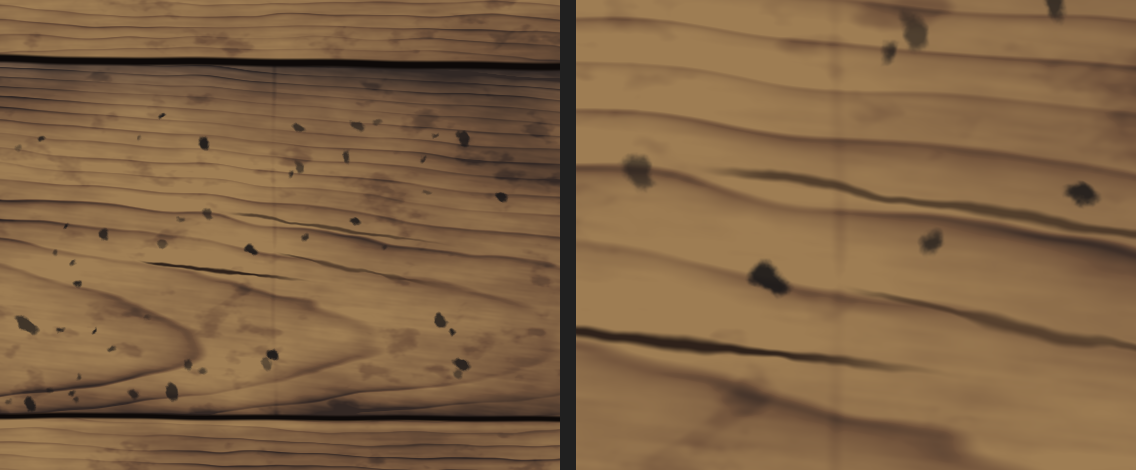
Left: the whole. Right: its middle third, enlarged.
Write a Shadertoy shader that draws this texture.

```glsl
// Worn wooden boards with arched grain, dark joints, cracks and ink-like pits.

float hash(vec2 p) {
    return fract(sin(dot(p, vec2(127.1, 311.7))) * 43758.5453);
}

float noise(vec2 p) {
    vec2 i = floor(p), f = fract(p);
    f = f * f * (3.0 - 2.0 * f);
    return mix(mix(hash(i), hash(i + vec2(1, 0)), f.x),
               mix(hash(i + vec2(0, 1)), hash(i + vec2(1, 1)), f.x), f.y);
}

float fbm(vec2 p) {
    float sum = 0.0, amp = 0.53;
    for (int i = 0; i < 4; i++) {
        sum += amp * noise(p);
        p = mat2(1.95, 0.5, -0.5, 1.95) * p + 17.3;
        amp *= 0.5;
    }
    return sum;
}

// Late wood: slowly darkens through each ring, then ends sharply
float ringLine(float s) {
    float r = fract(s);
    float strength = 0.5 + 0.7 * hash(vec2(floor(s), 4.0));
    return strength * (pow(r, 7.0) * 1.2 + 0.25 * r * r) * smoothstep(1.0, 0.87, r);
}

// Tapering, broken crack from a to b
float crack(vec2 p, vec2 a, vec2 b, float width) {
    vec2 ab = b - a;
    float t = clamp(dot(p - a, ab) / dot(ab, ab), 0.0, 1.0);
    float w = width * (0.2 + 1.3 * noise(vec2(t * 14.0, a.x * 90.0))) * sqrt(4.0 * t * (1.0 - t));
    float fade = smoothstep(0.0, 0.12, t) * smoothstep(1.0, 0.6, t);
    return fade * smoothstep(w + 0.002, w * 0.2, length(p - a - ab * t));
}

// Scattered irregular pits in the middle board
float pits(vec2 p) {
    vec2 warp = 0.013 * (vec2(fbm(p * 70.0), fbm(p * 70.0 + 31.0)) - 0.5);
    float mask = 0.0;
    for (int i = 0; i < 50; i++) {
        float n = float(i);
        float a = hash(vec2(n, 1.0)), b = hash(vec2(n, 2.0)), c = hash(vec2(n, 3.0));
        vec2 center = vec2(1.19 * pow(a, 1.4), 0.14 + 0.64 * pow(b, 1.3));
        vec2 d = p - center + warp;
        d.y += d.x * (c - 0.5);
        d *= mix(vec2(0.75, 1.3), vec2(1.2, 0.8), hash(vec2(n, 5.0)));
        float size = mix(0.005, 0.018, c * c * c);
        float depth = mix(0.4, 1.0, hash(vec2(n, 6.0)));
        mask = max(mask, depth * smoothstep(size + 0.004, size - 0.004, length(d)));
    }
    return mask;
}

void mainImage(out vec4 fragColor, in vec2 fragCoord) {
    vec2 p = fragCoord / iResolution.y;

    // Signed heights above the two joints
    float wobble = 0.005 * (noise(vec2(p.x * 7.0, 3.0)) - 0.5);
    float upper = p.y - 0.874 + 0.013 * p.x + wobble;
    float lower = p.y - 0.116 + 0.007 * p.x - wobble;
    float middle = smoothstep(0.003, -0.003, upper) * smoothstep(-0.003, 0.003, lower);

    // Arched rings of the middle board, straight rings of the outer ones
    float h = p.y - 0.26 + 0.012 * (noise(p * 9.0) - 0.5);
    float arch = p.x + (h > 0.0 ? 15.0 : 40.0) * h * h;
    float archRing = (arch - 0.46) / 0.38 + 0.6 * (fbm(p * vec2(3.0, 9.0)) - 0.5);
    float straightRing = p.y * 34.0 + 2.6 * fbm(p * vec2(2.2, 6.0)) + p.x;
    float along = 0.3 + 1.1 * noise(p * vec2(4.0, 14.0) + 8.0);
    float archFade = smoothstep(0.05, 0.4, arch) * (1.0 - 0.7 * smoothstep(0.9, 1.1, p.x) * smoothstep(0.12, 0.05, h));
    float grain = mix(ringLine(straightRing) * 0.8, ringLine(archRing) * archFade, middle) * along;

    // Broad shading: light heart on the left, darker right end and top
    float tone = 0.94 - 0.95 * grain;
    tone += 0.95 * (fbm(p * vec2(2.2, 5.0) + 5.0) - 0.5);
    tone += 0.3 * (noise(p * vec2(3.5, 16.0) + 3.0) - 0.5);
    tone -= 0.3 * smoothstep(0.5, 1.2, p.x);
    tone -= 0.14 * middle * smoothstep(0.6, 0.85, p.y);

    // Fine fibres and soft mottling
    vec2 fibre = vec2(p.x, p.y + 0.11 * p.x * middle);
    tone += 0.13 * (noise(fibre * vec2(10.0, 120.0)) - 0.5);
    tone += 0.07 * (noise(fibre * vec2(25.0, 230.0)) - 0.5);
    tone += 0.2 * (fbm(p * vec2(22.0, 34.0)) - 0.5);
    tone -= 0.3 * smoothstep(0.6, 0.8, fbm(p * vec2(14.0, 24.0) + 40.0));

    // Grime beside the joints and faint marks across the grain
    float grime = 0.25 + fbm(p * vec2(6.0, 18.0));
    tone -= middle * grime * (0.75 * exp(upper * 26.0) + 0.9 * exp(-lower * 26.0));
    vec2 blot = (p - vec2(0.7, 0.16)) * vec2(8.0, 13.0);
    tone -= 0.55 * middle * exp(-dot(blot, blot)) * grime;
    float cross = p.x - 0.585 + 0.01 * (noise(vec2(p.y * 6.0, 2.0)) - 0.5);
    tone -= 0.18 * middle * smoothstep(0.008, 0.0, abs(cross)) * noise(p * vec2(5.0, 16.0));
    tone += 0.2 * smoothstep(0.012, 0.0, abs(lower + 0.018));

    // Palette from dark late wood to pale honey
    vec3 color = mix(vec3(0.20, 0.155, 0.14), vec3(0.44, 0.322, 0.23),
                     clamp((tone + 0.1) / 0.65, 0.0, 1.0));
    color = mix(color, vec3(0.62, 0.49, 0.325), clamp((tone - 0.52) / 0.58, 0.0, 1.0));
    color = mix(color, vec3(dot(color, vec3(0.33))), 0.35 * middle * exp(upper * 22.0));

    // Cracks, pits and joints
    vec2 bent = p + vec2(0.0, 0.012 * (fbm(p * 16.0) - 0.5));
    float cracks = crack(bent, vec2(0.29, 0.445), vec2(0.68, 0.402), 0.004);
    cracks = max(cracks, 0.65 * crack(bent, vec2(0.48, 0.548), vec2(0.98, 0.475), 0.005));
    cracks = max(cracks, 0.5 * crack(bent, vec2(0.58, 0.465), vec2(0.98, 0.38), 0.006));
    color = mix(color, vec3(0.13, 0.09, 0.075), 0.9 * cracks);
    color = mix(color, vec3(0.09, 0.085, 0.09), 0.92 * middle * pits(p));
    float joint = max(smoothstep(0.012, 0.004, abs(upper)),
                      smoothstep(0.009, 0.002, abs(lower)));
    color = mix(color, vec3(0.05, 0.035, 0.03), joint);

    fragColor = vec4(color, 1.0);
}
```
